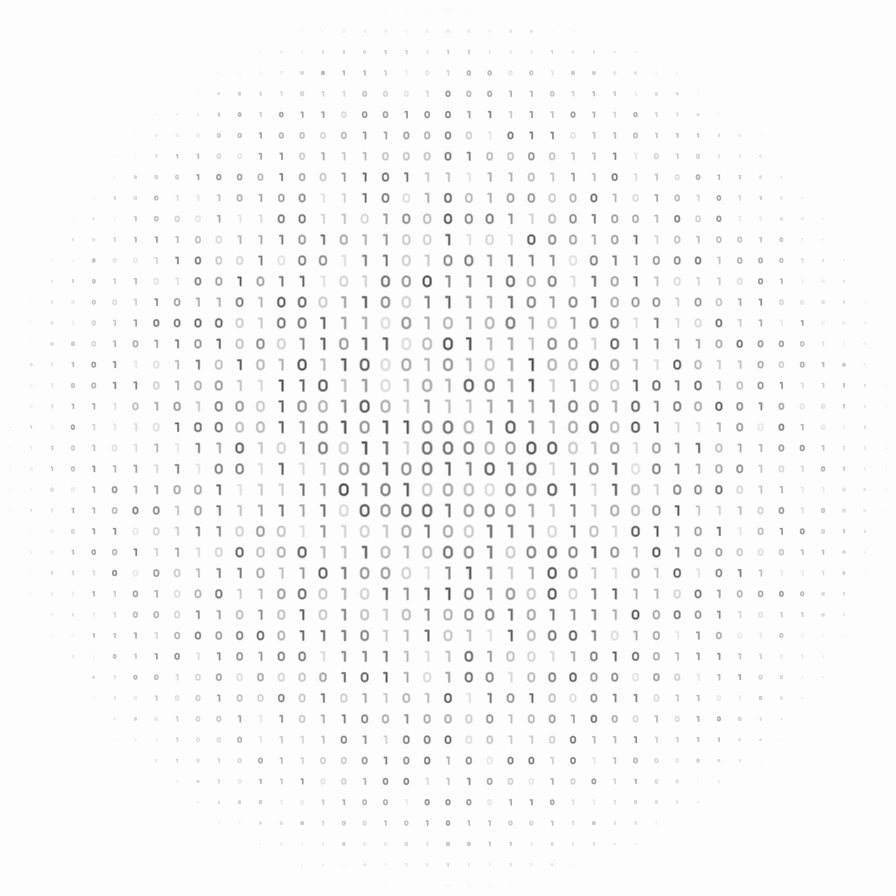
A three.js fragment shader for this pattern:

```glsl
// Disc of binary digits in random greys, shrinking from the centre to the rim
varying vec2 vUv;

float hash(vec2 p) {
  return fract(sin(dot(p, vec2(127.1, 311.7))) * 43758.5453);
}

float segmentDistance(vec2 p, vec2 a, vec2 b) {
  vec2 along = b - a;
  float t = clamp(dot(p - a, along) / dot(along, along), 0.0, 1.0);
  return length(p - a - along * t);
}

// Distances to the centre line of each digit
float zeroDistance(vec2 p) {
  return abs(length(vec2(p.x, max(abs(p.y) - 0.075, 0.0))) - 0.19);
}

float oneDistance(vec2 p) {
  float stem = segmentDistance(p, vec2(0.07, -0.275), vec2(0.07, 0.27));
  float flag = segmentDistance(p, vec2(-0.09, 0.27), vec2(0.07, 0.27));
  return min(stem, flag);
}

// Box-filtered coverage, so that hairline strokes fade instead of breaking up
float strokeCoverage(float d, float halfWidth, float blur) {
  float outer = clamp((halfWidth - d) / blur + 0.5, 0.0, 1.0);
  float inner = clamp((-halfWidth - d) / blur + 0.5, 0.0, 1.0);
  return outer - inner;
}

void main() {
  const float cells = 43.0;
  vec2 grid = vUv * cells;
  vec2 id = floor(grid);
  vec2 local = fract(grid) - 0.5;

  // Digit size falls off with the distance of its cell from the centre
  float radius = length((id + 0.5) / cells - 0.5) / 0.498;
  float size = pow(max(1.0 - radius * radius, 0.0001), 0.85);

  // Random digit and grey for each cell
  vec2 p = local / size;
  float d = hash(id + 3.7) < 0.5 ? zeroDistance(p) : oneDistance(p);
  float ink = strokeCoverage(d * size, 0.056 * size, cells / 512.0);
  float grey = mix(0.27, 0.88, hash(id + 61.3));

  gl_FragColor = vec4(vec3(mix(0.992, grey, ink)), 1.0);
}
```
